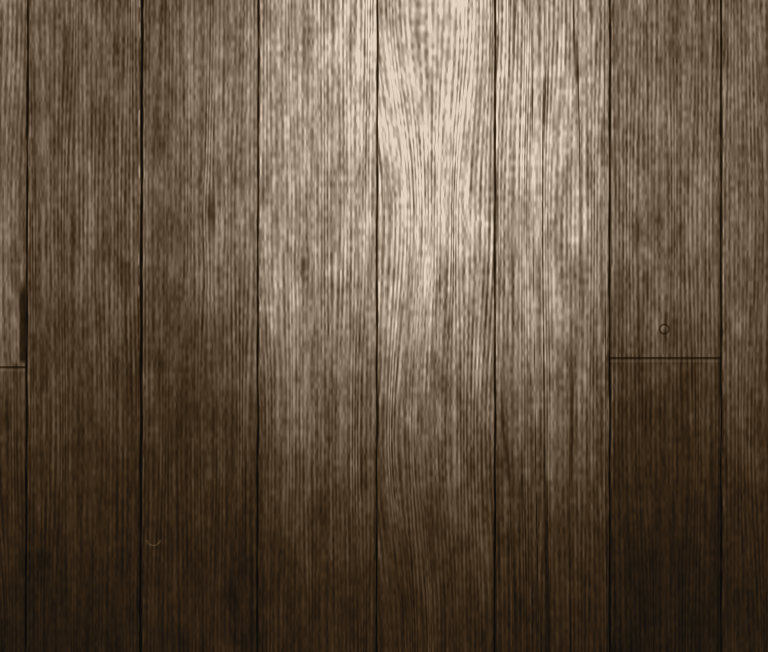
Write a Shadertoy shader that draws this texture.

```glsl
#define GRAIN_LINES 185.0
#define GRAIN_CONTRAST 1.0
#define BASE_LIGHT 0.155
#define RAMP_LIGHT 0.25
#define GLOW_LIGHT 0.37
#define GLOW_CENTER vec2(0.56, 0.87)
#define GLOW_SIZE vec2(0.27, 0.55)
#define SEAM_WIDTH 0.0010
#define WARM_SHIFT vec3(0.0, 0.068, 0.138)

const float SEAMS[7] = float[7](0.035, 0.184, 0.336, 0.491, 0.6445, 0.794, 0.939);
const float TONES[8] = float[8](1.04, 0.90, 0.93, 1.02, 1.05, 1.03, 0.90, 0.97);

float hash(vec2 p) {
    vec3 q = fract(vec3(p.xyx) * 0.1031);
    q += dot(q, q.yzx + 33.33);
    return fract((q.x + q.y) * q.z);
}

float noise(vec2 p) {
    vec2 i = floor(p), f = fract(p);
    f = f * f * (3.0 - 2.0 * f);
    return mix(mix(hash(i), hash(i + vec2(1, 0)), f.x),
               mix(hash(i + vec2(0, 1)), hash(i + vec2(1, 1)), f.x), f.y);
}

float fbm(vec2 p) {
    float sum = 0.0, amp = 0.5;
    for (int i = 0; i < 4; i++) {
        sum += amp * noise(p);
        p = p * 2.03 + 17.1;
        amp *= 0.5;
    }
    return sum / 0.9375;
}

// Soft elliptical spot, 1 at its center
float spot(vec2 uv, vec2 center, vec2 size) {
    vec2 d = (uv - center) / size;
    return exp(-dot(d, d));
}

float band(float d, float halfWidth, float soft) {
    return 1.0 - smoothstep(halfWidth - soft, halfWidth + soft, abs(d));
}

// Closely ruled fibres, centered on zero, bent by a slow warp
float woodGrain(vec2 uv, float board, float bend) {
    float seed = board * 31.7;
    float warp = noise(vec2(uv.x * 12.0 + seed, uv.y * 3.0)) - 0.5;
    float x = uv.x + warp * (board == 4.0 ? 0.034 : 0.008) + bend;
    float phase = x * GRAIN_LINES + 1.6 * noise(vec2(x * 70.0 + seed, uv.y * 3.0));
    float depth = 0.3 + 0.9 * noise(vec2(x * 45.0, uv.y * 7.0 + seed));
    float ruled = 0.5 * sin(6.2832 * phase) * depth;
    float fibre = noise(vec2(x * 260.0 + seed, uv.y * 14.0)) - 0.5;
    float pores = noise(vec2(x * 420.0, uv.y * 110.0 + seed)) - 0.5;
    float broad = noise(vec2(x * 55.0 + seed, uv.y * 2.0)) - 0.5;
    return ruled * 0.34 + fibre * 0.38 + pores * 0.32 + broad * 0.16;
}

void mainImage(out vec4 fragColor, in vec2 fragCoord) {
    vec2 uv = fragCoord / iResolution.xy;
    float aspect = iResolution.x / iResolution.y;
    float px = 1.0 / iResolution.x;

    // Boards and nearest seam
    float wobble = 0.0012 * (noise(vec2(3.0, uv.y * 14.0)) - 0.5);
    float x = uv.x + wobble - 0.003 * (uv.y - 0.5) * (1.0 - uv.x);
    float board = 0.0, seamDist = 1.0, seamId = 0.0;
    for (int i = 0; i < 7; i++) {
        float d = x - SEAMS[i];
        board += step(0.0, d);
        if (abs(d) < abs(seamDist)) { seamDist = d; seamId = float(i); }
    }

    // Knots push the fibres aside
    vec2 knotA = vec2(0.275, 0.668), knotB = vec2(0.395, 0.592);
    float bend = -0.5 * (uv.x - knotA.x) * spot(uv, knotA, vec2(0.014, 0.06))
               - 0.5 * (uv.x - knotB.x) * spot(uv, knotB, vec2(0.010, 0.04));

    // Glow from above and a falling ramp
    float light = BASE_LIGHT + RAMP_LIGHT * smoothstep(0.0, 0.75, uv.y)
                + GLOW_LIGHT * spot(uv, GLOW_CENTER, GLOW_SIZE);
    light *= TONES[int(board)];
    light *= 0.86 + 0.28 * fbm(vec2(uv.x * 14.0 + board * 9.0, uv.y * 6.0));
    light *= 0.84 + 0.32 * fbm(uv * vec2(70.0, 36.0));
    light *= 1.0 - 0.20 * spot(uv, vec2(0.25, 0.4), vec2(0.07, 0.14));
    light *= 1.0 + GRAIN_CONTRAST * woodGrain(uv, board, bend);

    // Thin drying cracks, strongest on the sixth board
    float crackX = uv.x + 0.010 * noise(vec2(board, uv.y * 3.0));
    float ridge = abs(noise(vec2(crackX * 95.0 + board * 5.0, uv.y * 1.5)) - 0.5);
    float crack = (1.0 - smoothstep(0.0, 0.06, ridge)) * noise(vec2(uv.x * 40.0, uv.y * 6.0));
    light *= 1.0 - crack * (board == 5.0 ? 0.6 : 0.15);

    // Knots
    light *= 1.0 - 0.45 * spot(uv, knotA, vec2(0.005, 0.032));
    light *= 1.0 - 0.30 * spot(uv, knotB, vec2(0.004, 0.016));

    // End joints on the first and seventh boards
    float jointY = board == 0.0 ? 0.437 : 0.451;
    float hasJoint = float(board == 0.0 || board == 6.0);
    float below = 1.0 - smoothstep(jointY - 0.002, jointY + 0.002, uv.y);
    light *= 1.0 - 0.16 * hasJoint * below;
    light *= 1.0 - 0.6 * hasJoint * band(uv.y - jointY, 0.0012, px * aspect);
    light += 0.06 * hasJoint * band(uv.y - jointY + 0.005, 0.0015, px * aspect);

    // Gouge at the left edge
    float gougeSpan = smoothstep(0.44, 0.45, uv.y) * (1.0 - smoothstep(0.54, 0.58, uv.y));
    light += 0.10 * gougeSpan * band(uv.x - 0.019, 0.004, 0.003);
    light *= 1.0 - 0.6 * gougeSpan * band(uv.x - 0.030, 0.004, 0.002);

    // Thin seams with worn, chipped lips
    float chips = noise(vec2(seamId * 7.0, uv.y * 45.0));
    float width = SEAM_WIDTH * (0.6 + 0.8 * chips) * (seamId == 1.0 ? 1.5 : 1.0);
    light *= 1.0 - 0.20 * exp(-abs(seamDist) * 220.0);
    float lip = band(seamDist - width - 0.002, 0.001, px);
    light *= 1.0 + 0.30 * lip * smoothstep(0.25, 0.7, chips);
    light *= 1.0 - 0.78 * band(seamDist, width, px);
    float splinter = band(seamDist + 0.003, 0.0012, px) * float(seamId == 1.0);
    light += 0.24 * splinter * smoothstep(0.55, 0.8, chips) * smoothstep(0.4, 0.55, uv.y);

    // Nail head and curled splinter
    vec2 nail = (uv - vec2(0.865, 0.495)) * vec2(1.0, 1.0 / aspect);
    float nailDist = length(nail);
    light *= 1.0 - 0.45 * band(nailDist - 0.006, 0.001, px);
    light += (0.03 + 12.0 * (nail.y - nail.x)) * band(nailDist, 0.005, px);
    vec2 curl = (uv - vec2(0.2, 0.174)) * vec2(1.0, 1.0 / aspect);
    light += 0.12 * band(length(curl) - 0.009, 0.001, px) * step(curl.y, -0.002);

    // Warm brown toning
    light = clamp(light, 0.05, 0.9);
    vec3 color = light - WARM_SHIFT * smoothstep(0.0, 0.26, light);
    fragColor = vec4(clamp(color, 0.0, 1.0), 1.0);
}
```
